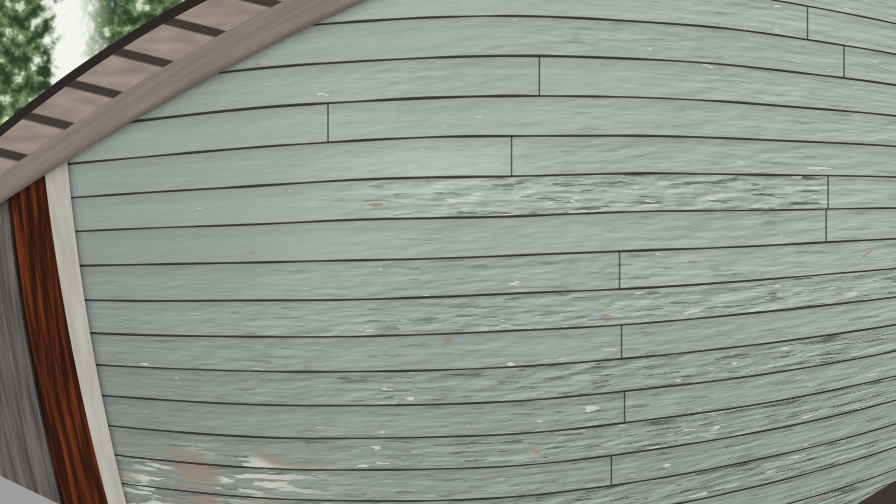
A Shadertoy shader for this texture:

```glsl
// Weathered green clapboard wall with peeling paint, corner trim, old door and sloping eave
#define BOARDS 12.6      // boards per canvas height, before the lens bend
#define SEAM 0.002       // half width of the shadow lines
#define WEAR 1.0         // amount of peeling
#define GRAIN 0.13       // strength of the paint relief
#define WORST_BOARD 4.0  // most cracked upper board
#define PAINT vec3(0.605, 0.645, 0.612)
#define SHADOW vec3(0.20, 0.18, 0.17)
#define PRIMER vec3(0.84, 0.83, 0.79)
#define BARE_WOOD vec3(0.60, 0.53, 0.47)
#define TRIM vec3(0.70, 0.69, 0.65)
#define EAVE vec3(0.48, 0.44, 0.41)

float hash(vec2 p) { return fract(sin(dot(p, vec2(127.1, 311.7))) * 43758.5); }

float corner(vec2 cell, vec2 offset) {
    float angle = 6.2832 * hash(cell);
    return dot(vec2(cos(angle), sin(angle)), offset);
}

// Gradient noise, roughly -0.7 to 0.7
float noise(vec2 p) {
    vec2 i = floor(p), f = fract(p), u = f * f * (3.0 - 2.0 * f), e = vec2(1, 0);
    return mix(mix(corner(i, f), corner(i + e.xy, f - e.xy), u.x),
               mix(corner(i + e.yx, f - e.yx), corner(i + e.xx, f - e.xx), u.x), u.y);
}

float fbm(vec2 p) {
    float sum = 0.0, amp = 1.0;
    for (int i = 0; i < 3; i++) {
        sum += amp * noise(p);
        p = p * 2.03 + 17.3;
        amp *= 0.55;
    }
    return sum;
}

// Antialiased step across zero
float cover(float d) {
    float px = 0.75 / iResolution.y;
    return smoothstep(-px, px, d);
}

float curve(float a, float b, float c, float t) { return a + t * (b + t * c); }

// Whole part is the board, fraction runs from its top to its bottom
float boardCoord(vec2 p) {
    float s = (p.x - 0.926) / 0.852;
    float m = (p.y - curve(0.0, -0.012, 0.0954, s)) / curve(1.0, -0.0324, -0.2026, s);
    float low = max(m - 0.512, 0.0);
    return m * BOARDS - 0.42 + 4.1 * low * low;
}

vec3 siding(vec2 p) {
    float n = boardCoord(p) + 0.05 * noise(p * vec2(3.5, 5));
    float id = floor(n), f = n - id, odd = mod(id, 2.0), lower = step(6.0, id);

    // End joints
    float joint = mix(1.2 + 0.55 * sin(2.1 + 1.28 * id), 1.21 + 0.03 * hash(vec2(id, 3)) + 9.0 * odd, lower);
    float side = step(joint, p.x);

    // Wear grows to the lower right and differs by board
    float wear = smoothstep(0.3, 1.9, p.x + 0.6 * p.y) * mix(0.4, 0.8, lower * odd);
    wear += 0.65 * (1.0 - step(0.5, abs(id - WORST_BOARD))) * smoothstep(0.55, 0.9, p.x) * (1.0 - side);
    wear = WEAR * clamp(wear + 0.15 * lower + 0.25 * noise(vec2(p.x * 3.0, id * 5.3)), 0.0, 1.1);

    // Lighting, tone per board, soft bevel and a pale sheen
    float tone = 1.03 - 0.13 * smoothstep(0.35, 1.0, p.y) - 0.1 * (1.0 - smoothstep(0.15, 0.75, p.x));
    tone += 0.03 * (hash(vec2(id, side)) - 0.5) + 0.035 * smoothstep(0.25, 0.4, f);
    vec2 sheen = (p - vec2(0.88, 0.34)) * vec2(5, 16);
    tone += 0.09 * exp(-dot(sheen, sheen)) + 0.03 * noise(p * vec2(4, 9));

    // Raised, cracked paint
    vec2 q = vec2(p.x * 13.0 + id * 7.7, n * 5.0 + id * 3.1);
    float flake = fbm(q);
    tone *= 1.0 + GRAIN * (flake - fbm(q + vec2(0.1, 0.28))) * (0.25 + 2.2 * wear);
    tone *= 1.0 - 0.28 * wear * smoothstep(0.41, 0.58, fbm(q * vec2(0.9, 1.5) + 41.0) + 0.16 * wear);
    vec3 col = PAINT * tone;

    // Chips to primer and bare wood, most along the bottom edge
    float edge = smoothstep(0.55, 0.95, f);
    float chip = smoothstep(0.7, 0.8, fbm(q * vec2(1.1, 0.8) + 9.0) + (0.2 + 0.13 * edge) * wear);
    float scar = smoothstep(0.86, 1.0, p.y + 0.25 * noise(p * vec2(5, 8))) * (1.0 - smoothstep(0.5, 0.75, p.x));
    chip = max(chip, scar * smoothstep(-0.05, 0.15, flake));
    float bare = smoothstep(0.15, 0.5, noise(p * vec2(9, 14)) + 0.3 * p.y);
    col = mix(col, mix(PRIMER, BARE_WOOD, bare), 0.8 * chip);

    // Joint and seam shadows
    col *= 0.5 + 0.5 * cover(abs(p.x - joint) - 0.0015);
    float width = SEAM * (1.0 + 0.7 * noise(vec2(p.x * 9.0, floor(n + 0.5) * 4.7)));
    col = mix(SHADOW, col, 0.1 + 0.9 * cover(min(f, 1.0 - f) / 13.5 - width));
    return col * (1.0 - 0.12 * exp(-f * 14.0));
}

// Stained door, grey planks and pale sill
vec3 door(vec2 p, float t) {
    float x = p.x - curve(0.012, 0.055, 0.056, t), streak = fbm(vec2(x * 95.0, p.y * 5.0));
    vec3 stain = mix(vec3(0.19, 0.10, 0.07), vec3(0.44, 0.21, 0.11), smoothstep(-0.4, 0.7, streak));
    vec3 col = mix(vec3(0.36, 0.34, 0.33) * (1.0 + 0.4 * streak), stain, cover(x));
    return mix(col * (0.5 + 0.5 * cover(abs(x) - 0.004)), vec3(0.62), cover(p.y - 0.944 - 0.48 * p.x));
}

// Bright sky between two trees
vec3 sky(vec2 p) {
    float leaves = fbm(p * 38.0), x = p.x + 0.04 * leaves;
    float tree = 1.0 - smoothstep(0.07, 0.12, x) + smoothstep(0.16, 0.22, x);
    vec3 green = mix(vec3(0.17, 0.25, 0.15), vec3(0.52, 0.62, 0.44), smoothstep(-0.5, 0.6, leaves));
    return mix(vec3(0.96, 0.96, 0.94), green, tree * (1.0 - 0.6 * smoothstep(0.3, 0.6, leaves)));
}

// Eave underside with evenly spaced rafter tails
vec3 soffit(vec2 p, float fromRoof) {
    float q = fract((p.y - 0.25 * p.x - 0.205) / 0.086);
    float rafter = smoothstep(0.0, 0.05, q) * (1.0 - smoothstep(0.2, 0.27, q));
    vec3 col = mix(EAVE * (1.2 + 0.2 * noise(p * vec2(20, 60))), SHADOW, 0.85 * rafter);
    return mix(SHADOW * 0.9, col, cover(fromRoof - 0.022));
}

void mainImage(out vec4 fragColor, in vec2 fragCoord) {
    vec2 p = fragCoord / iResolution.y;
    p.y = 1.0 - p.y; // downward from the top
    float t = (p.y - 0.324) / 0.671;
    vec3 col = mix(siding(p), SHADOW * 1.2, cover(p.y - 1.0 + 0.6 * (p.x - 1.7)));
    // Corner trim and door
    float right = p.x - curve(0.134, 0.0625, 0.053, t), left = p.x - curve(0.086, 0.076, 0.051, t);
    col *= 1.0 - 0.4 * exp(-max(right, 0.0) * 180.0);
    col = mix(TRIM * (1.0 + 0.08 * fbm(vec2(left * 60.0, p.y * 9.0))), col, cover(right));
    col = mix(door(p, t), col, cover(left));
    // Sloping fascia, soffit and sky
    float below = p.y - curve(0.405, -0.66, 0.1426, p.x), above = p.y - curve(0.347, -0.72, 0.19, p.x);
    float roof = p.y - curve(0.25, -0.82, 0.389, p.x), onLeft = 1.0 - step(0.8, p.x);
    vec3 fascia = EAVE * (1.08 + 0.1 * noise(vec2(p.x * 9.0, above * 90.0)));
    fascia *= 1.0 - 0.25 * smoothstep(-0.018, 0.0, below);
    vec3 eave = mix(sky(p), mix(soffit(p, roof), fascia, cover(above)), cover(roof));
    col *= 1.0 - 0.35 * onLeft * exp(-max(below, 0.0) * 90.0);
    col = mix(col, eave, onLeft * (1.0 - cover(below)));
    fragColor = vec4(clamp(col, 0.0, 1.0), 1.0);
}
```
